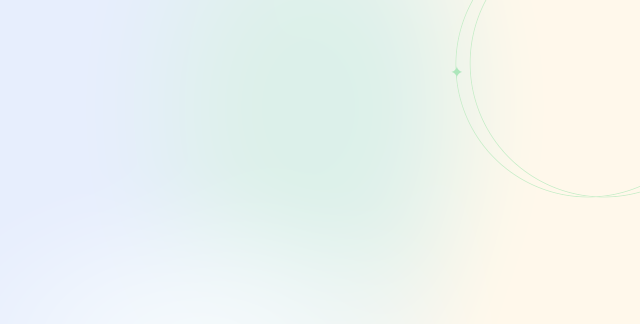
Give the GLSL for this background, as a Shadertoy shader.

```glsl
// Soft pastel backdrop: lavender fades to cream across the canvas, with an
// elliptical mint glow in the middle and a pale glow at the lower left.
// Two thin green rings and a four-point spark are drawn as distance fields.

const vec3 LAVENDER = vec3(0.906, 0.933, 0.992);
const vec3 CREAM    = vec3(1.000, 0.974, 0.922);
const vec3 MINT     = vec3(0.863, 0.943, 0.916);
const vec3 PALE     = vec3(0.970, 0.988, 0.990);
const vec3 RING     = vec3(0.765, 0.928, 0.775);
const vec3 SPARK    = vec3(0.680, 0.902, 0.735);

// Elliptical falloff: 1 inside the core fraction, 0 at the rim.
float glow(vec2 p, vec2 center, vec2 radii, float core) {
    return 1.0 - smoothstep(core, 1.0, length((p - center) / radii));
}

float ringDistance(vec2 p, vec2 center, float radius, float width) {
    return abs(length(p - center) - radius) - 0.5 * width;
}

// Star bounded by four concave arcs through its tips, clipped to its box.
float sparkDistance(vec2 p, vec2 center, float radius) {
    vec2 q = abs(p - center);
    vec2 arcCenter = vec2(1.3 * radius);
    float arcRadius = length(arcCenter - vec2(radius, 0.0));
    float arcs = arcRadius - length(q - arcCenter);
    return max(arcs, max(q.x, q.y) - radius);
}

// Pixel coverage of a shape from its signed distance.
float coverage(float distanceToEdge, float pixel) {
    return clamp(0.5 - distanceToEdge / pixel, 0.0, 1.0);
}

vec3 backdrop(vec2 p) {
    vec3 color = mix(LAVENDER, CREAM, smoothstep(0.45, 1.62, p.x));
    color = mix(color, MINT, glow(p, vec2(0.965, 0.667), vec2(0.76, 1.08), 0.12));
    return mix(color, PALE, 0.8 * glow(p, vec2(0.60, -0.08), vec2(0.95, 0.60), 0.0));
}

void mainImage(out vec4 fragColor, in vec2 fragCoord) {
    // Canvas height is one unit
    float pixel = 1.0 / iResolution.y;
    vec2 p = fragCoord * pixel;
    vec3 color = backdrop(p);

    // Overlapping thin rings
    float outer = ringDistance(p, vec2(1.815, 0.800), 0.408, 0.0021);
    float inner = ringDistance(p, vec2(1.864, 0.805), 0.413, 0.0021);
    color = mix(color, RING, coverage(min(outer, inner), pixel));

    // Spark resting on the outer ring
    float spark = sparkDistance(p, vec2(1.410, 0.778), 0.0165);
    color = mix(color, SPARK, coverage(spark, pixel));

    fragColor = vec4(color, 1.0);
}
```
